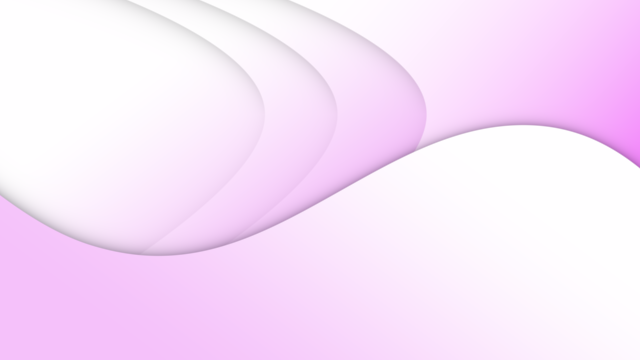
Give the GLSL for this background, as a Shadertoy shader.

```glsl
// Soft pink paper layers: three nested curved sheets over a rosy backdrop,
// with a broad wave across the front. Each edge is a curve x(y) or y(x), turned
// into an approximate distance that drives both smoothing and shadow.

const vec3 WHITE = vec3(1.0, 0.995, 1.0);
const vec3 ORCHID = vec3(0.955, 0.54, 0.985);
const vec3 LILAC = vec3(0.96, 0.755, 0.98);

// Height of the front wave, bent down a little at the far right
float waveHeight(float x) {
    float left = max(0.255 - x, 0.0);
    float right = max(x - 1.454, 0.0);
    return 0.471 - 0.1817 * cos(3.0986 * (x - 0.44))
         + 0.38 * left * left - 1.06 * right * right * right;
}

// How far a sheet edge falls back from its apex: parabola above, flatter below
float bowDepth(float y) {
    float d = y - 0.682;
    return d * d / (0.264 + 0.44 * max(-d, 0.0));
}

void mainImage(out vec4 fragColor, in vec2 fragCoord) {
    float pixel = 1.0 / iResolution.y;
    vec2 p = fragCoord * pixel;
    // Keep the composition filling the width at any aspect ratio
    p.x *= 1.7778 * iResolution.y / iResolution.x;
    float down = 1.0 - p.y;

    // Backdrop, deepening toward the right
    float glow = clamp((0.75 * p.x + 0.66 * down - 0.6) / 1.02, 0.0, 1.0);
    vec3 col = mix(WHITE, ORCHID, glow * glow);

    // Nested sheets, from the rightmost inward
    float slope = (bowDepth(p.y + 0.001) - bowDepth(p.y - 0.001)) / 0.002;
    float stretch = inversesqrt(1.0 + slope * slope);
    float facingUp = max(slope * stretch, 0.0);
    for (int i = 0; i < 3; i++) {
        float k = float(i);
        float apex = 1.185 - 0.2705 * k + 0.023 * k * k;
        float inside = (apex - bowDepth(p.y) - p.x) * stretch;

        float t = max((0.6 * p.x + 0.8 * down - 0.45 + 0.025 * k) / 0.56, 0.0);
        vec3 sheet = mix(WHITE, LILAC, min(pow(t, 1.5), 1.1));

        // Shade under the rim, strongest where the edge faces upward
        float fade = exp(-max(inside, 0.0) / 0.024);
        sheet *= 1.0 - (0.035 + 0.13 * facingUp) * fade;
        col = mix(col, sheet, smoothstep(-pixel, pixel, inside));
    }

    // Front wave and the shadow it casts upward
    float waveSlope = (waveHeight(p.x + 0.001) - waveHeight(p.x - 0.001)) / 0.002;
    float above = (p.y - waveHeight(p.x)) * inversesqrt(1.0 + waveSlope * waveSlope);
    float spread = mix(0.018, 0.012, smoothstep(0.0, 1.2, p.x));
    col *= 1.0 - vec3(0.27, 0.28, 0.26) * exp(-max(above, 0.0) / spread);

    float light = smoothstep(0.2, 1.25, 0.6 * p.x + 0.8 * p.y);
    vec3 wave = mix(LILAC, WHITE, light);
    col = mix(wave, col, smoothstep(-pixel, pixel, above));

    fragColor = vec4(clamp(col, 0.0, 1.0), 1.0);
}
```
